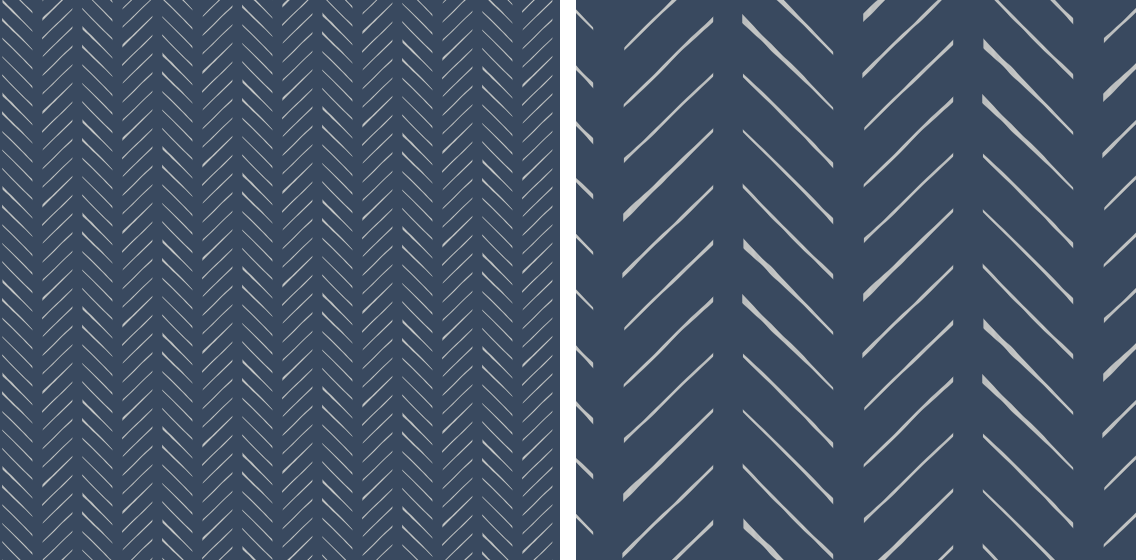
Left, the full canvas; right, a detail of the centre.
Write a WebGL 2 fragment shader that draws this pattern.

```glsl
#version 300 es
precision highp float;

uniform vec2 u_resolution;
out vec4 fragColor;

#define COLUMNS 14.0
#define ROWS 30.0
#define ROWS_PER_CYCLE 5.0
#define PAIR_DROP (1.0 / 21.0)
#define STROKE_LEFT 0.05
#define STROKE_SPAN 0.76
#define FINE_HALF_WIDTH 0.00088
#define BOLD_HALF_WIDTH 0.00200
#define WOBBLE 0.0005
#define NAVY vec3(0.222, 0.288, 0.372)
#define CHALK vec3(0.775, 0.780, 0.775)

float hash(vec2 p) {
    return fract(sin(dot(p, vec2(127.1, 311.7))) * 43758.5453);
}

// Smooth one-dimensional noise in -1..1, distinct for each seed
float lineNoise(float x, float seed) {
    float cell = floor(x);
    float f = x - cell;
    float blend = f * f * (3.0 - 2.0 * f);
    return 2.0 * mix(hash(vec2(cell, seed)), hash(vec2(cell + 1.0, seed)), blend) - 1.0;
}

// Brush half width: bold strokes lead each cycle and taper to the right
float brushHalfWidth(float t, float index, float rising, float seed) {
    float lean = hash(vec2(seed, 4.0)) - 0.5;
    float fine = FINE_HALF_WIDTH * (1.0 + 0.6 * lean * (1.0 - 2.0 * t));
    float boldness = index < 0.5 ? mix(1.0, 0.8, rising)
                   : index < 1.5 ? mix(0.75, 0.1, rising) : 0.0;
    float bold = BOLD_HALF_WIDTH * mix(1.0, 0.3, t);
    return mix(fine, bold, boldness) * (1.0 + 0.18 * lineNoise(t * 9.0, seed + 20.0));
}

void main() {
    vec2 p = gl_FragCoord.xy / u_resolution.y;
    float pixel = 1.0 / u_resolution.y;
    float fromTop = 1.0 - p.y;

    // Column, its slant, and the position along the stroke
    float column = floor(p.x * COLUMNS);
    float rising = mod(column, 2.0);
    float pair = floor(column * 0.5);
    float t = (fract(p.x * COLUMNS) - STROKE_LEFT) / STROKE_SPAN;

    // Height above or below the nearest stroke, staggered by column pair
    float start = pair * PAIR_DROP + mix(0.001, 0.0352, rising);
    float slope = mix(1.0, -0.97, rising);
    float span = STROKE_SPAN / COLUMNS;
    float along = (fromTop - start - slope * t * span) * ROWS;
    float row = floor(along + 0.5);
    float index = row - ROWS_PER_CYCLE * floor((row + 0.5) / ROWS_PER_CYCLE);
    float seed = index + rising * 7.0 + 1.0;

    // Hand-drawn line with a slight bend and a rough edge
    float bend = WOBBLE * lineNoise(t * 3.0, seed);
    float distanceToLine = abs((along - row) / ROWS + bend) * inversesqrt(1.0 + slope * slope);
    float halfWidth = brushHalfWidth(clamp(t, 0.0, 1.0), index, rising, seed);
    float body = clamp(0.5 + (halfWidth - distanceToLine) / pixel, 0.0, 1.0);

    // Upright cuts at both ends
    float inset = 0.03 * hash(vec2(seed, 9.0));
    float ends = clamp(0.5 + min(t - inset, 1.0 - t) * span / pixel, 0.0, 1.0);

    // Faintly uneven paint
    float paint = 0.96 + 0.04 * lineNoise(t * 24.0, seed + 40.0);
    fragColor = vec4(mix(NAVY, CHALK, body * ends * paint), 1.0);
}
```
